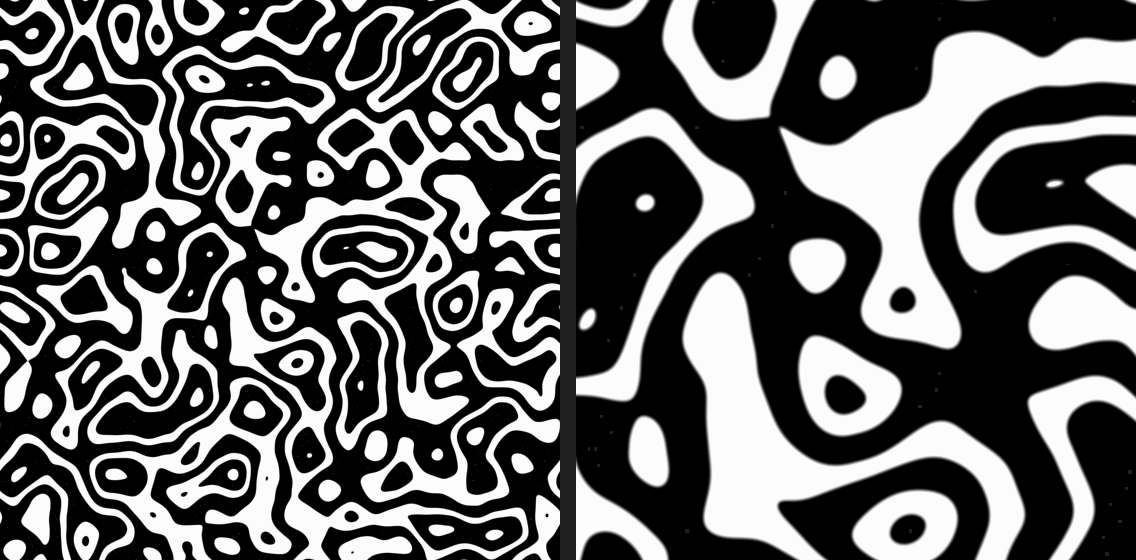
Left, the full canvas; right, a detail of the centre.
This pattern is drawn by a three.js fragment shader. Its source:

```glsl
// Seamless black and white contour bands of smooth noise, like winding marbled islands.
varying vec2 vUv;

float hash(vec2 p) {
  return fract(sin(dot(p, vec2(127.1, 311.7))) * 43758.5453);
}

// Slope contribution of one lattice corner, wrapped to the period
float corner(vec2 cell, vec2 offset, float period) {
  float angle = 6.2831853 * hash(mod(cell, period) + period * 0.37);
  return dot(vec2(cos(angle), sin(angle)), offset);
}

// Gradient noise that repeats after a whole number of cells
float gradientNoise(vec2 uv, float period) {
  vec2 p = uv * period;
  vec2 i = floor(p);
  vec2 f = p - i;
  vec2 w = f * f * f * (f * (f * 6.0 - 15.0) + 10.0);
  vec2 e = vec2(1.0, 0.0);
  float low = mix(corner(i, f, period), corner(i + e.xy, f - e.xy, period), w.x);
  float high = mix(corner(i + e.yx, f - e.yx, period), corner(i + e.xx, f - e.xx, period), w.x);
  return mix(low, high, w.y);
}

// Positive inside the white bands, negative in the black ones
float bands(vec2 uv) {
  float height = gradientNoise(uv, 10.0) + 0.14 * gradientNoise(uv, 20.0);
  return -cos(6.2831853 * height / 0.35) - 0.31;
}

void main() {
  // Dividing by the slope gives a distance, so all edges are equally sharp
  float band = bands(vUv);
  vec2 h = vec2(0.0005, 0.0);
  vec2 slope = vec2(bands(vUv + h.xy) - bands(vUv - h.xy),
                    bands(vUv + h.yx) - bands(vUv - h.yx)) / (2.0 * h.x);
  float edge = band / max(length(slope), 10.0);
  float white = smoothstep(-0.0015, 0.0015, edge);

  // Sparse faint dust in the wide black areas
  float dust = step(0.992, hash(floor(fract(vUv) * 512.0))) * step(edge, -0.008);
  gl_FragColor = vec4(vec3(0.99 * white + 0.12 * dust), 1.0);
}
```
